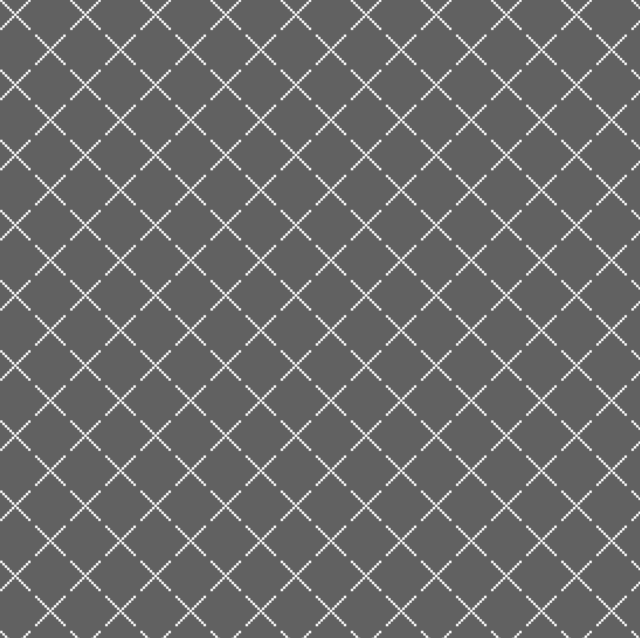
Reproduce this pattern procedurally as a Shadertoy shader.

```glsl
// Staggered rows of small beaded white crosses on a plain dark grey ground.

// Soft square bead of about one grid unit, centred on the origin.
float bead(vec2 p, float softness) {
    vec2 edge = 1.0 - smoothstep(0.535 - softness, 0.535 + softness, abs(p));
    return edge.x * edge.y;
}

// Diagonal cross: a centre bead and six beads along each arm.
float beadedCross(vec2 p, float softness) {
    p = abs(p);
    float coverage = 0.0;
    for (int i = 0; i <= 6; i++) {
        coverage += bead(p - float(i), softness);
    }
    return min(coverage, 1.0);
}

// Offset from the centre of the nearest 30-unit cell.
vec2 cellOffset(vec2 p) {
    return mod(p + 15.0, 30.0) - 15.0;
}

void mainImage(out vec4 fragColor, in vec2 fragCoord) {
    // Bead grid measured from the top left, scaled by canvas width.
    float unitsPerPixel = 273.7 / iResolution.x;
    vec2 fromTopLeft = vec2(fragCoord.x, iResolution.y - fragCoord.y);
    vec2 grid = fromTopLeft * unitsPerPixel - vec2(6.55, 6.3);
    float softness = max(0.385, 0.5 * unitsPerPixel);

    // Two interleaved lattices, half a cell apart.
    float crosses = max(beadedCross(cellOffset(grid), softness),
                        beadedCross(cellOffset(grid + 15.0), softness));

    fragColor = vec4(mix(vec3(0.38), vec3(0.98), crosses), 1.0);
}
```
